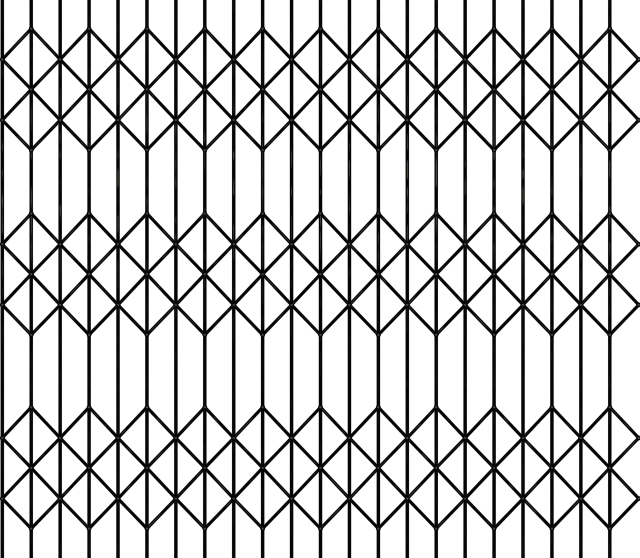
Write a Shadertoy shader that draws this pattern.

```glsl
const float PITCH = 0.0452;        // spacing of the upright bars
const float FIRST_PEAK = 0.0488;   // first bar that carries diamond peaks
const float BAR_HALF = 0.0027;
const float STRUT_HALF = 0.0025;

float hash(vec2 p) {
    vec3 q = fract(vec3(p.xyx) * 0.1031);
    q += dot(q, q.yzx + 33.33);
    return fract((q.x + q.y) * q.z);
}

float noise(vec2 p) {
    vec2 cell = floor(p);
    vec2 f = fract(p);
    f = f * f * (3.0 - 2.0 * f);
    return mix(mix(hash(cell), hash(cell + vec2(1, 0)), f.x),
               mix(hash(cell + vec2(0, 1)), hash(cell + vec2(1, 1)), f.x), f.y);
}

// Distance to a segment, and the position along it
vec2 segment(vec2 p, vec2 a, vec2 b) {
    vec2 ab = b - a;
    float t = clamp(dot(p - a, ab) / dot(ab, ab), 0.0, 1.0);
    return vec2(length(p - a - ab * t), t);
}

float cover(float dist, float halfWidth, float pixel) {
    return 1.0 - smoothstep(-0.7 * pixel, 0.7 * pixel, dist - halfWidth);
}

// Black enamel with a thin worn sheen along the middle
vec3 enamel(float dist, float halfWidth, float wear, vec3 tint) {
    float ridge = 1.0 - smoothstep(0.0, 0.6, dist / halfWidth);
    return vec3(0.015, 0.017, 0.018) + tint * ridge * wear;
}

// Height of the joints in a band, measured from its middle
float jointHeight(int i) {
    float sag = (i % 2 == 1) ? 0.0006 : 0.0;
    return float(i - 2) * 0.0474 + sag;
}

float bandCentre(int i) {
    float k = float(i);
    return 0.1397 + 0.2817 * k + 0.0070 * k * k;
}

vec3 drawBars(vec3 colour, vec2 p, float pixel) {
    float id = clamp(round((p.x - FIRST_PEAK) / PITCH), -1.0, 20.0);
    float dist = abs(p.x - FIRST_PEAK - id * PITCH);
    float upper = exp(-pow((p.y - 0.29) / 0.12, 2.0));
    float wear = smoothstep(0.35, 0.9, noise(vec2(id * 7.3 + 40.0, p.y * 70.0)));
    wear *= 0.05 + 0.25 * upper;
    vec3 tint = mix(vec3(0.8, 0.9, 1.0), vec3(1.0, 0.97, 0.8), upper);
    return mix(colour, enamel(dist, BAR_HALF, wear, tint), cover(dist, BAR_HALF, pixel));
}

vec3 drawLattice(vec3 colour, vec2 p, float centre, float seed, float pixel) {
    // Fold every column of diamonds onto one half column
    float column = clamp(round((p.x - FIRST_PEAK) / (2.0 * PITCH)), 0.0, 10.0);
    float offset = p.x - FIRST_PEAK - column * 2.0 * PITCH;
    vec2 q = vec2(abs(offset), p.y - centre);
    float jointDist = 1.0;

    for (int row = 0; row < 4; row++) {
        float startX = (row % 2 == 0) ? 0.0 : PITCH;
        vec2 a = vec2(startX, jointHeight(row));
        vec2 b = vec2(PITCH - startX, jointHeight(row + 1));
        vec2 strut = segment(q, a, b);
        float id = column * 2.0 + step(0.0, offset) + seed * 31.0;
        float wear = 0.2 * smoothstep(0.45, 0.95, noise(vec2(id * 3.7, strut.y * 5.0 + float(row) * 11.0)));
        vec3 metal = enamel(strut.x, STRUT_HALF, wear, vec3(0.9, 0.95, 1.0));
        colour = mix(colour, metal, cover(strut.x, STRUT_HALF, pixel));
        jointDist = min(jointDist, min(length(q - a), length(q - b)));
    }

    // Rivets: dark collar, grey head
    colour = mix(colour, vec3(0.03), cover(jointDist, 0.0036, pixel));
    return mix(colour, vec3(0.27, 0.28, 0.28), cover(jointDist, 0.0016, pixel));
}

void mainImage(out vec4 fragColor, in vec2 fragCoord) {
    // Canvas width is one unit; y runs down from the top
    vec2 p = vec2(fragCoord.x, iResolution.y - fragCoord.y) / iResolution.x;
    float pixel = 1.0 / iResolution.x;

    vec3 colour = drawBars(vec3(1.0), p, pixel);
    for (int band = 0; band < 3; band++) {
        colour = drawLattice(colour, p, bandCentre(band), float(band), pixel);
    }
    fragColor = vec4(colour, 1.0);
}
```
